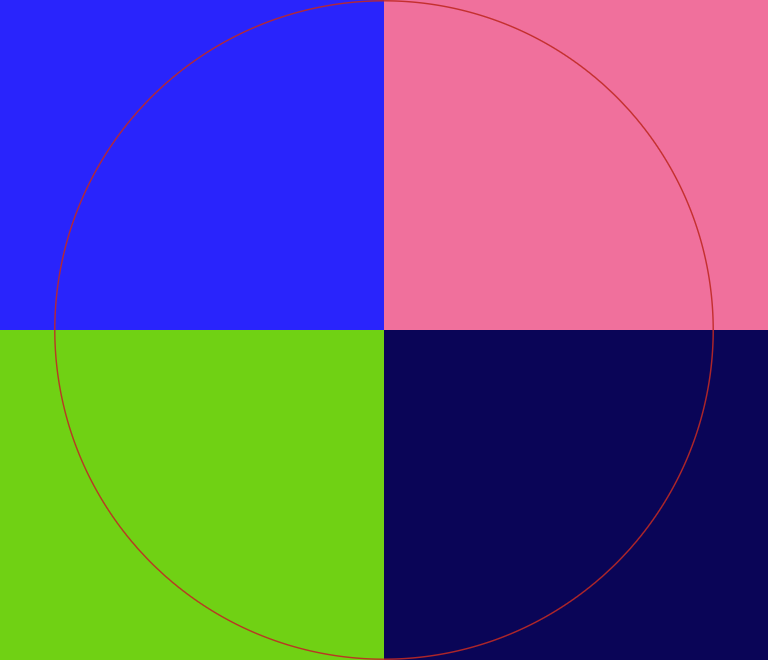
A WebGL 1 fragment shader for this background:

```glsl
precision highp float;

uniform vec2 u_resolution;

const vec3 BLUE = vec3(0.16, 0.14, 0.99);
const vec3 PINK = vec3(0.94, 0.44, 0.61);
const vec3 GREEN = vec3(0.44, 0.82, 0.08);
const vec3 NAVY = vec3(0.04, 0.02, 0.34);
const vec3 RING_RED = vec3(0.75, 0.16, 0.14);

const float RING_RADIUS = 0.4988;
const float RING_WIDTH = 0.0022;
const float RING_OPACITY = 0.9;

// Antialiased step across zero
float edge(float dist, float pixel) {
    return clamp(dist / pixel + 0.5, 0.0, 1.0);
}

// Four flat colours meeting at the centre
vec3 quadrants(vec2 p, float pixel) {
    float right = edge(p.x, pixel);
    float top = edge(p.y, pixel);
    return mix(mix(GREEN, NAVY, right), mix(BLUE, PINK, right), top);
}

// Coverage of a thin circular outline
float ring(vec2 p, float radius, float width, float pixel) {
    float dist = abs(length(p) - radius);
    return edge(0.5 * width - dist, pixel);
}

void main() {
    // Centred coordinates, one unit per canvas height
    float pixel = 1.0 / u_resolution.y;
    vec2 p = (gl_FragCoord.xy - 0.5 * u_resolution) * pixel;

    vec3 color = quadrants(p, pixel);
    float outline = ring(p, RING_RADIUS, RING_WIDTH, pixel);
    color = mix(color, RING_RED, RING_OPACITY * outline);

    gl_FragColor = vec4(color, 1.0);
}
```
